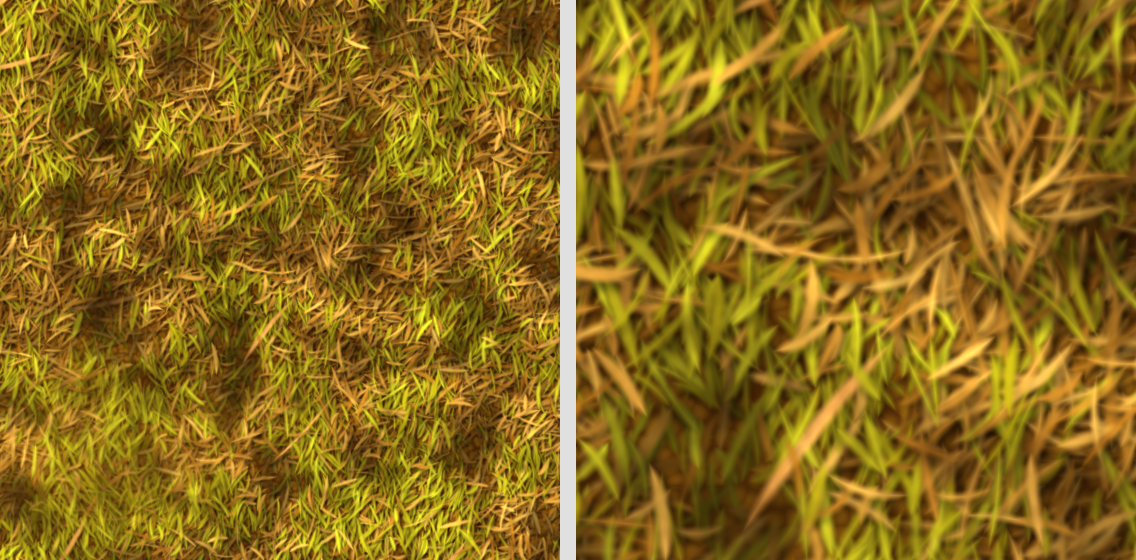
Left, the full canvas; right, a detail of the centre.
This texture is drawn by a three.js fragment shader. Its source:

```glsl
varying vec2 vUv;

vec3 hash3(vec2 c) {
  vec3 q = vec3(dot(c, vec2(127.1, 311.7)), dot(c, vec2(269.5, 183.3)), dot(c, vec2(419.2, 371.9)));
  return fract(sin(q) * 43758.5);
}

// Layered, turned sines: soft irregular patches around zero
float patches(vec2 p) {
  float sum = 0.0, amp = 0.55;
  for (int i = 0; i < 5; i++) {
    p = mat2(0.8, 0.6, -0.6, 0.8) * p * 1.6 + 1.7;
    sum += amp * sin(p.x + 1.2 * sin(p.y * 0.8)) * sin(p.y + 1.1 * sin(p.x * 0.7));
    amp *= 0.7;
  }
  return sum;
}

// Distance to the nearest scattered crumb
float cellular(vec2 p) {
  float nearest = 1.0;
  for (int j = -1; j <= 1; j++) {
    for (int i = -1; i <= 1; i++) {
      vec2 cell = floor(p) + vec2(i, j);
      nearest = min(nearest, length(cell + hash3(cell).xy - p));
    }
  }
  return nearest;
}

// Hazy, softer area towards the lower left
float hazeAt(vec2 uv) {
  float d = length((uv - vec2(0.2, 0.2)) * vec2(1.0, 1.2));
  return 1.0 - smoothstep(0.05, 0.4, d + 0.12 * patches(uv * 7.0));
}

// One sheet of thin curved blades, each with a shadow below it
vec3 addBlades(vec3 col, float cells, float seed, float depth, float stick, float haze) {
  vec2 shift = seed * vec2(0.37, 0.71);
  vec2 p = vUv * cells + shift;
  float soft = 0.0029 * cells * (1.0 + 0.4 * haze);
  for (int j = -1; j <= 1; j++) {
    for (int i = -1; i <= 1; i++) {
      vec2 cell = floor(p) + vec2(i, j);
      vec3 a = hash3(cell + seed * 17.0);
      vec3 b = hash3(cell + seed * 17.0 + 71.3);
      vec3 c = hash3(cell + seed * 17.0 + 39.7);
      vec2 middle = cell + a.xy;
      vec2 place = (middle - shift) / cells;

      // Green tufts stand up, dry straw leans and lies across
      float lush = smoothstep(-0.6, 0.6, patches(place * 9.0 + 3.0));
      float green = step(b.x, 0.1 + 0.75 * lush) * (1.0 - stick);
      float open = smoothstep(-0.7, 0.15, patches(place * 10.0 + 21.0) + 0.4 * (lush - 0.4));
      float keep = mix(step(c.x, 0.45 + 0.55 * open), step(c.x, 0.14), stick);

      float angle = mix(0.85 + (a.z - 0.5) * 2.4, 1.55 + (a.z - 0.5) * 1.5, green);
      angle += 0.7 * patches(place * 11.0 + 60.0);
      angle = mix(angle, 0.65 + (a.z - 0.5) * 0.9, stick);
      vec2 dir = vec2(cos(angle), sin(angle));
      vec2 side = vec2(-dir.y, dir.x);
      vec2 q = vec2(dot(p - middle, dir), dot(p - middle, side));
      float t = q.x / mix(0.4, 0.93, b.y);
      q.y -= (b.z - 0.5) * mix(0.3, 0.15, stick) * (t * t - 0.3);

      float width = mix(0.03, 0.095, c.y) * (1.0 - 0.5 * stick);
      width = (width + soft) * (1.0 - t * t * t * t) - soft;
      float blade = keep * (1.0 - smoothstep(-soft, soft, abs(q.y) - width));
      float drop = dot(vec2(0.06, -0.11), side) * (1.0 - 0.5 * stick);
      float shadow = keep * (1.0 - smoothstep(-0.06, 0.16, abs(q.y - drop) - width));
      shadow *= 1.0 - smoothstep(0.6, 1.1, abs(t));

      float tone = clamp(c.z * 0.75 + 0.2 * depth, 0.0, 1.0);
      vec3 straw = mix(vec3(0.50, 0.28, 0.03), vec3(0.86, 0.67, 0.33), tone);
      vec3 grass = mix(vec3(0.52, 0.45, 0.03), vec3(0.72, 0.71, 0.16), tone);
      vec3 tint = mix(straw, grass, green);
      tint = mix(tint, vec3(0.80, 0.56, 0.30), stick);
      tint *= mix(0.86, 1.12, depth) * mix(0.58, 1.07, open);

      col *= 1.0 - 0.19 * shadow * (1.0 - 0.3 * haze);
      col = mix(col, tint, blade * 0.92);
    }
  }
  return col;
}

void main() {
  float haze = hazeAt(vUv);

  // Brown soil with faint crumbs
  float crumb = cellular(vUv * 90.0);
  vec3 col = mix(vec3(0.46, 0.29, 0.05), vec3(0.30, 0.16, 0.02), smoothstep(0.1, 0.8, crumb));

  // Blades from the bottom to the top
  for (int i = 0; i < 14; i++) {
    float depth = float(i) / 13.0;
    float cells = 34.0 - 7.0 * depth + 4.0 * sin(float(i) * 2.4);
    col = addBlades(col, cells, float(i) + 1.0, depth, 0.0, haze);
    if (i == 11) col = addBlades(col, 9.0, 31.0, 1.0, 1.0, haze);
  }

  // Broad light with warm, saturated hollows, then the haze
  float light = 1.07 + 0.38 * patches(vUv * 13.0 + 40.0) + 0.16 * patches(vUv * 34.0 + 9.0);
  col *= pow(vec3(clamp(light, 0.3, 1.3)), vec3(1.0, 1.15, 1.4));
  col = mix(col, vec3(0.52, 0.38, 0.07), 0.18 * haze);
  col *= vec3(1.02, 1.0, 0.88);
  gl_FragColor = vec4(clamp(col, 0.0, 1.0), 1.0);
}
```
